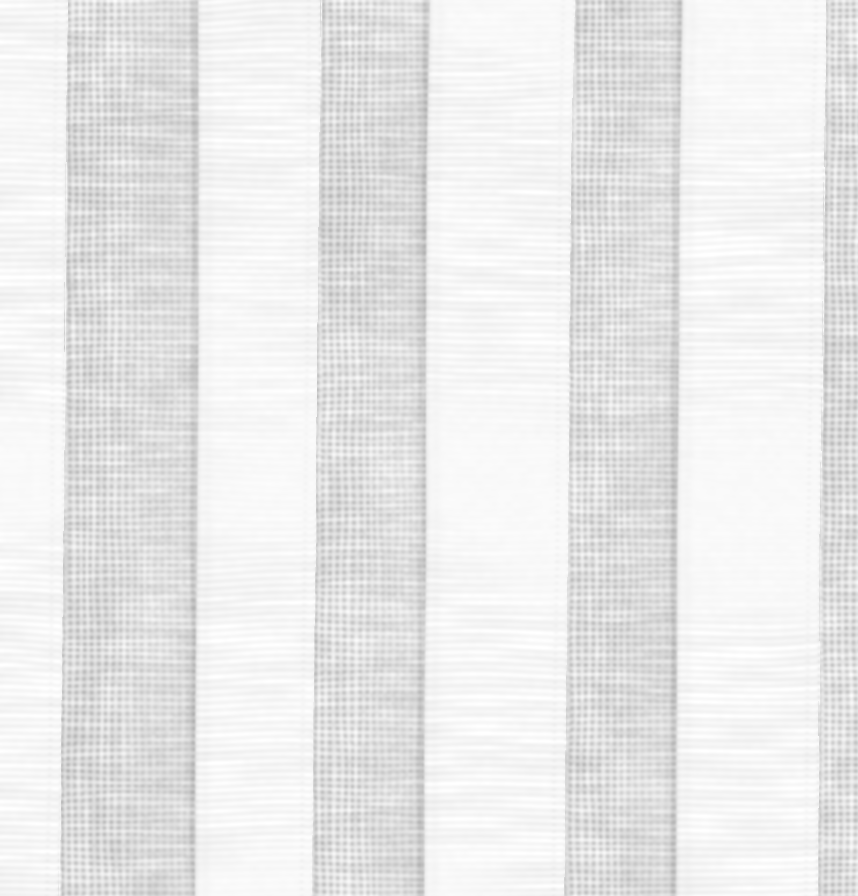
Give the GLSL for this pattern, as a Shadertoy shader.

```glsl
const float PERIOD = 0.2945;        // stripe pitch, in canvas widths
const float FIRST_EDGE = 0.0795;    // left edge of the first stripe at the top
const float STRIPE_WIDTH = 0.1255;
const float FIRST_EXTRA = 0.027;    // the first stripe is wider
const float LEAN = 0.011;           // leftward drift from top to bottom
const float FLARE = 0.005;          // widening from top to bottom
const vec2 THREADS = vec2(118.0, 126.0);
const float EDGE_SOFT = 0.0022;
const float SEAM_WIDTH = 0.0055;
const vec3 WHITE_CLOTH = vec3(0.978);
const vec3 GREY_CLOTH = vec3(0.862);
const float TAU = 6.2831853;

float hash(vec2 p) {
    return fract(sin(dot(p, vec2(127.1, 311.7))) * 43758.5453);
}

float noise(vec2 p) {
    vec2 i = floor(p), f = fract(p);
    f = f * f * (3.0 - 2.0 * f);
    return mix(mix(hash(i), hash(i + vec2(1, 0)), f.x),
               mix(hash(i + vec2(0, 1)), hash(i + vec2(1, 1)), f.x), f.y);
}

// Signed noise in -1..1
float snoise(vec2 p) {
    return 2.0 * noise(p) - 1.0;
}

// Soft line centred on zero
float ridge(float d, float width) {
    return exp(-d * d / (width * width));
}

// Sheer weave: crossing threads with dark gaps, clearer near the left edge
float sheerWeave(vec2 uv, float across) {
    vec2 wobble = vec2(snoise(vec2(uv.x * 45.0, uv.y * 14.0)),
                       snoise(vec2(uv.x * 14.0, uv.y * 45.0) + 9.0));
    vec2 t = uv * THREADS + 0.22 * wobble;
    vec2 wave = cos(TAU * t);
    vec2 yarn = vec2(snoise(vec2(t.x, uv.y * 22.0)),
                     snoise(vec2(uv.x * 22.0, t.y) + 31.0));
    float grid = mix(1.0, 0.4, smoothstep(0.3, 0.75, across));
    float gaps = (0.5 - 0.5 * wave.x) * (0.5 - 0.5 * wave.y);
    float shade = 0.026 * wave.x * grid + 0.024 * wave.y;
    shade -= 0.05 * grid * (gaps - 0.25);
    shade += 0.025 * yarn.x * grid + 0.034 * yarn.y;
    shade += 0.018 * snoise(uv * THREADS * 1.7);
    return shade + 0.02 * snoise(uv * vec2(12.0, 7.0) + 3.0);
}

// Dense weave: faint, slightly bowed rows that fade in places
float denseWeave(vec2 uv) {
    float bow = 0.55 * snoise(vec2(uv.x * 9.0, uv.y * 11.0));
    float row = uv.y * THREADS.y + bow;
    float fade = mix(0.25, 1.0, smoothstep(0.25, 0.65, noise(uv * vec2(4.0, 8.0) + 5.0)));
    fade *= 1.0 - 0.75 * ridge(uv.y - 0.45, 0.06);
    float yarn = snoise(vec2(uv.x * 16.0, row));
    float shade = 0.015 * cos(TAU * row) + 0.022 * yarn - 0.012;
    return shade * fade + 0.005 * snoise(uv * THREADS);
}

void mainImage(out vec4 fragColor, in vec2 fragCoord) {
    vec2 uv = fragCoord / iResolution.xy;
    float drop = 1.0 - uv.y;

    // Place within the repeat, with a small wander along each fold
    float x = uv.x - FIRST_EDGE + LEAN * drop;
    x += 0.0015 * snoise(vec2(floor(x / PERIOD), uv.y * 5.0));
    float index = floor(x / PERIOD);
    float left = x - index * PERIOD;
    float extra = FIRST_EXTRA * (1.0 - step(0.5, abs(index)));
    float width = STRIPE_WIDTH + extra + FLARE * drop;
    float right = left - width;

    // Rough left edge, cleaner right edge
    float rough = 0.0012 * snoise(vec2(index, uv.y * THREADS.y));
    float soft = max(EDGE_SOFT, 0.75 / iResolution.x);
    float nearest = left > 0.5 * (PERIOD + width) ? left - PERIOD : left;
    float stripe = smoothstep(-soft, soft, nearest + rough)
                 * (1.0 - smoothstep(-soft, soft, right));

    // Two cloths
    vec3 dense = WHITE_CLOTH + denseWeave(uv);
    vec3 sheer = GREY_CLOTH + sheerWeave(uv, left / width);
    vec3 color = mix(dense, sheer, stripe);

    // Stitched left edge, dark right seam and its soft shadow
    float stitch = 0.5 + 0.5 * cos(TAU * uv.y * THREADS.y);
    color -= 0.06 * stitch * ridge(nearest - 0.002, 0.0035);
    color -= 0.02 * stitch * ridge(nearest + 0.013, 0.003);
    color -= 0.085 * ridge(right + 0.003, SEAM_WIDTH);
    color -= 0.018 * ridge(right - 0.012, 0.006) * (0.6 + 0.4 * stitch);

    fragColor = vec4(clamp(color, 0.0, 1.0), 1.0);
}
```
